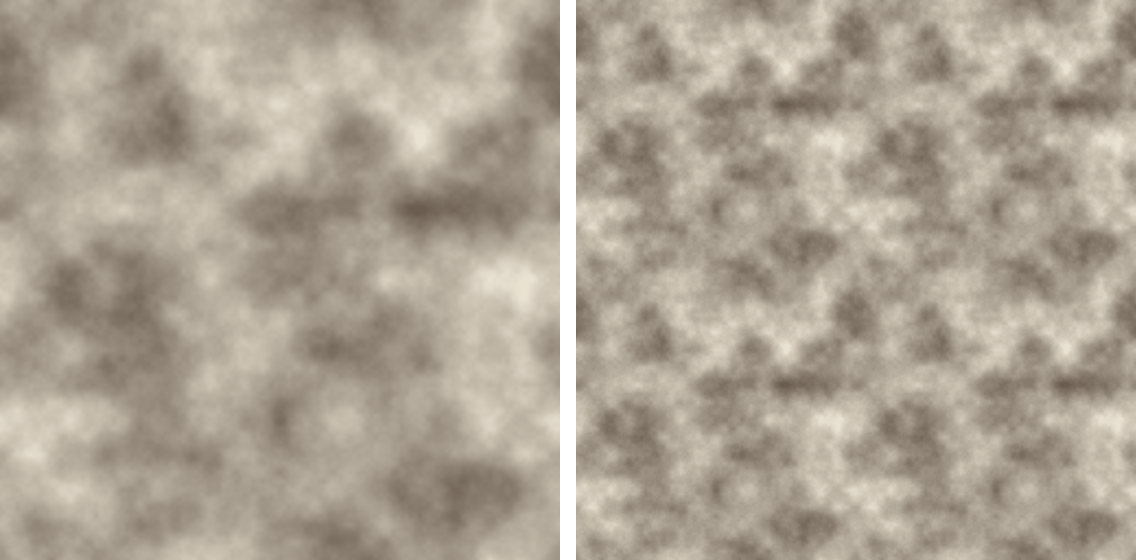
Left: one tile. Right: repeated 2 by 2.
Reproduce this texture procedurally as a WebGL 2 fragment shader.

```glsl
#version 300 es
precision highp float;
// Soft, tileable clouds of warm grey and cream from layered value noise.

uniform vec2 u_resolution;
out vec4 fragColor;

// Integer hash of a lattice cell and layer, from 0 to 1
float hash(ivec2 cell, int layer) {
    uint h = uint(cell.x) * 1597334677u ^ uint(cell.y) * 3812015801u ^ uint(layer + 7) * 2654435769u;
    h = (h ^ (h >> 16)) * 2146121005u;
    h = (h ^ (h >> 15)) * 2221713035u;
    h ^= h >> 16;
    return float(h >> 8) / 16777216.0;
}

// Smooth value noise that wraps after "period" cells
float valueNoise(vec2 p, int period, int layer) {
    ivec2 a = ivec2(floor(p)) % period;
    ivec2 b = (a + 1) % period;
    vec2 f = fract(p);
    vec2 w = f * f * (3.0 - 2.0 * f);
    float low = mix(hash(a, layer), hash(ivec2(b.x, a.y), layer), w.x);
    float high = mix(hash(ivec2(a.x, b.y), layer), hash(b, layer), w.x);
    return mix(low, high, w.y);
}

// Octaves of doubling frequency and halving strength
float cloudDensity(vec2 uv) {
    int period = 8;
    float amplitude = 0.5;
    float sum = 0.0;
    float total = 0.0;
    for (int layer = 0; layer < 5; layer++) {
        sum += amplitude * valueNoise(uv * float(period), period, layer);
        total += amplitude;
        amplitude *= 0.5;
        period *= 2;
    }
    return sum / total;
}

void main() {
    vec2 uv = gl_FragCoord.xy / u_resolution;

    // Contrast around the mid-tone
    float tone = clamp(0.5 + 1.43 * (cloudDensity(uv) - 0.5), 0.0, 1.0);

    vec3 shade = vec3(0.42, 0.37, 0.315);
    vec3 cream = vec3(0.915, 0.885, 0.82);
    fragColor = vec4(mix(shade, cream, tone), 1.0);
}
```
